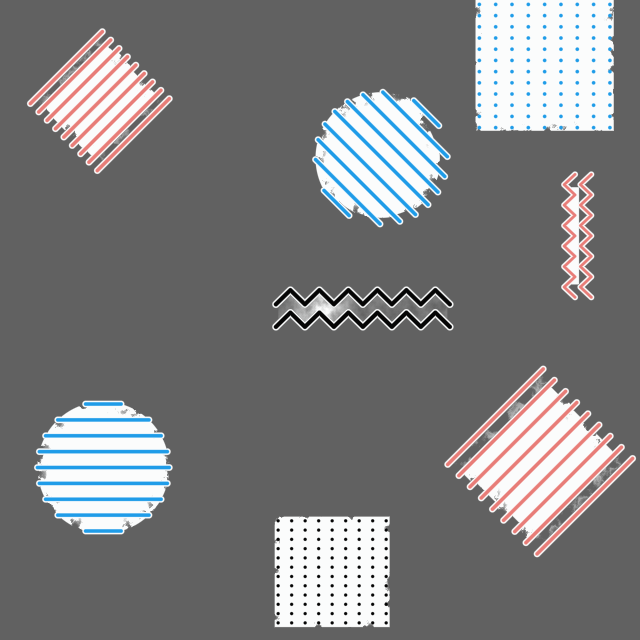
Write a three.js fragment shader that draws this pattern.

```glsl
// Worn geometric stickers: hatched diamonds and discs, dot grids and zigzags on grey.
varying vec2 vUv;

#define GREY  vec3(0.38)
#define WHITE vec3(0.985, 0.99, 0.99)
#define CORAL vec3(0.91, 0.49, 0.47)
#define BLUE  vec3(0.12, 0.61, 0.91)
#define BLACK vec3(0.02)
#define SOFT  0.0012   // edge smoothing
#define HALO  0.0024   // white rim around each stroke
#define STROKE 0.0028  // half width of hatch lines
#define FRAY  0.016    // depth of the smoky edges

float hash(vec2 p) {
  return fract(sin(dot(p, vec2(127.1, 311.7))) * 4375.85);
}

// Layered, warped sines: 0 = intact paint, 1 = rubbed away
float wear(vec2 p) {
  float sum = 0.0, amp = 0.5;
  p *= 60.0;
  for (int i = 0; i < 5; i++) {
    p = mat2(0.8, 0.6, -0.6, 0.8) * p * 1.9 + 1.7;
    sum += amp * sin(p.x + 1.5 * sin(p.y));
    amp *= 0.55;
  }
  return clamp(0.5 + 0.5 * sum, 0.0, 1.0);
}

vec2 turn(vec2 p, float a) {
  float c = cos(a), s = sin(a);
  return vec2(c * p.x + s * p.y, c * p.y - s * p.x);
}

float cover(float d) { return 1.0 - smoothstep(-SOFT, SOFT, d); }

// Coverage from depth inside a shape, smoky where the paint is worn
float frayed(float inside, float worn) {
  float k = smoothstep(0.5, 0.95, worn);
  return smoothstep(-SOFT, SOFT + FRAY * k, inside - 0.004 * k);
}

// Lays down the white fill, the white rim and then the ink
void stamp(inout vec3 col, float fill, float d, vec3 ink) {
  col = mix(col, WHITE, max(fill, cover(d - HALO)));
  col = mix(col, ink, cover(d));
}

// Nine parallel strokes; disc = 1 trims them to a circle, 0 to a square
void hatch(inout vec3 col, vec2 q, float gap, float reach, float disc,
           float bite, vec3 ink, float worn) {
  float row = clamp(floor(q.y / gap + 0.5), -4.0, 4.0) * gap;
  float chord = sqrt(reach * reach - disc * row * row);
  float d = length(vec2(max(abs(q.x) - chord, 0.0), q.y - row)) - STROKE;

  // Each gap loses a different length of fill at its ends
  float side = mix(1.0, step(0.0, q.x), disc);
  float lost = bite * side * (0.3 + 0.7 * hash(vec2(floor(q.y / gap), sign(q.x) + reach)));
  float square = min(reach - abs(q.x) - lost, 4.0 * gap - abs(q.y));
  float inside = mix(square, reach - length(q) - lost, disc);
  float fill = frayed(inside, worn);
  float outer = (1.0 - disc) * step(3.0 * gap, abs(q.y));
  fill *= mix(1.0, 0.55 * smoothstep(0.4, 0.9, worn), outer);
  stamp(col, fill, d, ink);
}

// White panel with a regular grid of dots
void dots(inout vec3 col, vec2 q, vec2 halfSize, vec2 gap, vec2 count,
          float radius, vec3 ink, float worn) {
  vec2 cell = clamp(floor(q / gap + 0.5 * count), vec2(0.0), count - 1.0);
  float d = length(q - (cell - 0.5 * (count - 1.0)) * gap) - radius;
  vec2 edge = halfSize - abs(q);
  col = mix(col, WHITE, frayed(min(edge.x, edge.y), worn * 0.82));
  col = mix(col, ink, cover(d));
}

// Distance to six periods of a zigzag, folded onto one segment
float zigzag(vec2 q, float period, float amp) {
  float x = clamp(q.x, -3.0 * period, 3.0 * period);
  float f = abs(x - period * floor(x / period + 0.5)) - abs(q.x - x);
  vec2 a = vec2(f, q.y + amp), b = vec2(0.5 * period, 2.0 * amp);
  return length(a - b * clamp(dot(a, b) / dot(b, b), 0.0, 1.0));
}

float wave(float x, float period, float amp) {
  return amp * (4.0 * abs(x / period - floor(x / period + 0.5)) - 1.0);
}

void main() {
  vec2 p = vUv;
  float worn = wear(p);
  vec3 col = GREY;

  // Hatched diamonds and discs
  hatch(col, turn(p - vec2(0.156, 0.842), 0.785), 0.0185, 0.0795, 0.0, 0.014, CORAL, worn);
  hatch(col, turn(p - vec2(0.844, 0.279), 0.785), 0.0247, 0.1055, 0.0, 0.018, CORAL, worn);
  hatch(col, turn(p - vec2(0.596, 0.753), -0.785), 0.0248, 0.103, 1.0, 0.016, BLUE, worn);
  hatch(col, p - vec2(0.1615, 0.2695), 0.0248, 0.103, 1.0, 0.0, BLUE, worn);

  // Dotted panels
  dots(col, p - vec2(0.851, 0.9056), vec2(0.108, 0.110), vec2(0.0255, 0.0175),
       vec2(9.0, 13.0), 0.0028, BLUE, worn);
  dots(col, p - vec2(0.519, 0.1065), vec2(0.0898, 0.0863), vec2(0.0211, 0.0145),
       vec2(9.0, 12.0), 0.0025, BLACK, worn);

  // Black zigzag pair with a smoky patch between
  vec2 q = p - vec2(0.567, 0.518), shift = vec2(0.0, 0.0176);
  float d = min(zigzag(q - shift, 0.0453, 0.0111), zigzag(q + shift, 0.0453, 0.0111));
  float band = cover(abs(q.y - wave(q.x, 0.0453, 0.0111)) - shift.y) * cover(abs(q.x) - 0.132);
  float smoke = 0.25 * worn + (0.35 + 0.6 * worn) * exp(-pow(abs(q.x + 0.066) / 0.034, 2.0));
  stamp(col, band * min(smoke, 1.0), d - 0.0033, BLACK);

  // Upright coral pair with a narrow white core
  q = turn(p - vec2(0.9027, 0.6315), 1.5708);
  shift = vec2(0.0, 0.0127);
  d = min(zigzag(q - shift, 0.032, 0.0085), zigzag(q + shift, 0.032, 0.0085));
  float core = cover(-q.y - 0.002) * cover(q.y - shift.y - wave(q.x, 0.032, 0.0085));
  stamp(col, core * cover(abs(q.x) - 0.076), d - 0.0022, CORAL);

  gl_FragColor = vec4(col, 1.0);
}
```
